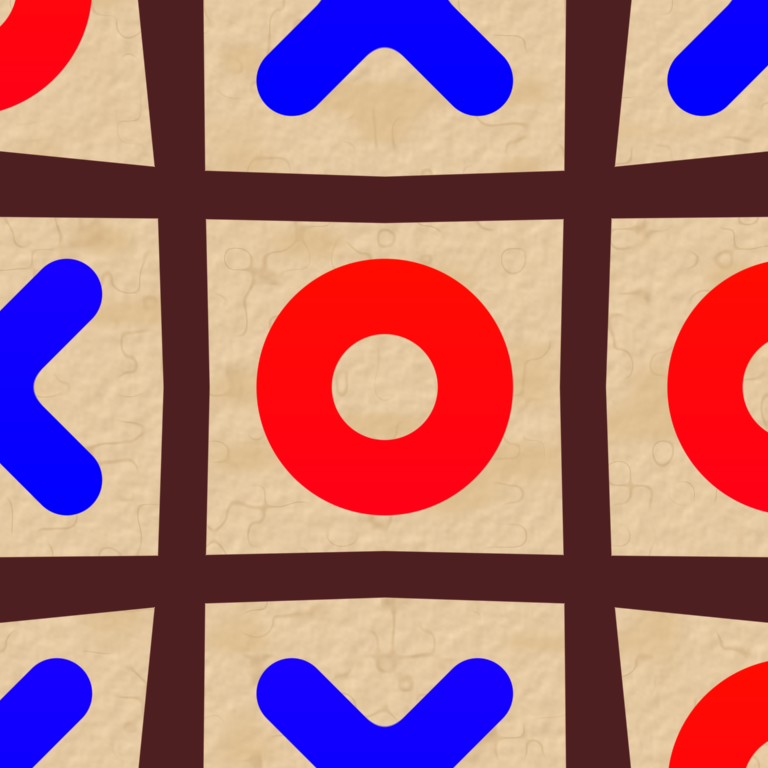
This pattern is drawn by a Shadertoy shader. Its source:

```glsl
float hash(vec2 p) {
    return fract(sin(dot(p, vec2(127.1, 311.7))) * 43758.5453);
}

float noise(vec2 p) {
    vec2 i = floor(p), f = fract(p);
    f = f * f * (3.0 - 2.0 * f);
    return mix(mix(hash(i), hash(i + vec2(1, 0)), f.x),
               mix(hash(i + vec2(0, 1)), hash(i + vec2(1, 1)), f.x), f.y);
}

float fbm(vec2 p) {
    float sum = 0.0, amp = 0.5;
    for (int i = 0; i < 3; i++) {
        sum += amp * noise(p);
        p = p * 2.03 + 17.3;
        amp *= 0.5;
    }
    return sum;
}

vec3 paper(vec2 p) {
    // Embossed fibres, thin broken creases and soft wide stains
    float relief = fbm(p * 55.0) - fbm(p * 55.0 + vec2(-0.25, 0.3));
    float crease = smoothstep(0.07, 0.0, abs(noise(p * 36.0 + 5.0) - 0.5))
                 * smoothstep(0.4, 0.7, noise(p * 24.0 + 40.0));
    float stain = smoothstep(0.62, 0.92, noise(p * vec2(11, 21) + 8.0));
    vec3 color = vec3(0.897, 0.787, 0.632) + 0.13 * relief - crease * vec3(0.05, 0.06, 0.07);
    return mix(color, vec3(0.84, 0.71, 0.51), 0.5 * stain);
}

float segment(vec2 p, vec2 tip) {
    return length(p - tip * clamp(dot(p, tip) / dot(tip, tip), -1.0, 1.0));
}

float smoothMin(float a, float b, float k) {
    float h = max(k - abs(a - b), 0.0) / k;
    return min(a, b) - 0.25 * h * h * k;
}

float cross45(vec2 p) {
    return smoothMin(segment(p, vec2(0.121)), segment(p, vec2(0.121, -0.121)), 0.036) - 0.046;
}

float ring(vec2 p) {
    return abs(length(p) - 0.118) - 0.049;
}

// Grid bars whose two edges bend apart away from the middle
float gridBars(vec2 p) {
    vec2 q = abs(p);
    vec2 nearPart = min(q.yx, 0.255), farPart = max(q.yx - 0.255, 0.0);
    vec2 inner = vec2(0.228, 0.2135) + 0.022 * nearPart + 0.01 * farPart;
    vec2 outer = vec2(0.288, 0.274) + 0.033 * nearPart + 0.1 * farPart;
    vec2 bar = max(inner - q, q - outer);
    return min(bar.x, bar.y);
}

float coverage(float d) {
    float w = 1.0 / iResolution.y;
    return smoothstep(w, -w, d);
}

void mainImage(out vec4 fragColor, in vec2 fragCoord) {
    vec2 p = (fragCoord - 0.5 * iResolution.xy) / iResolution.y - vec2(0.001, -0.004);

    // Cell index from -1 to 1 on each axis; left corners sit further out
    vec2 cell = sign(p) * step(vec2(0.258, 0.246), abs(p));
    vec2 center = cell * vec2(0.535, 0.52);
    center.x += 0.013 * min(cell.x, 0.0) * abs(cell.y);
    vec2 local = p - center;

    // Rings fill the falling diagonal and the middle right cell
    bool isRing = abs(cell.x + cell.y) < 0.5 || (cell.x > 0.5 && abs(cell.y) < 0.5);
    float mark = isRing ? ring(local) : cross45(local);
    float height = clamp(local.y / 0.334 + 0.5, 0.0, 1.0);
    vec3 ink = isRing ? mix(vec3(1.0, 0.0, 0.09), vec3(1.0, 0.045, 0.0), height)
                      : mix(vec3(0.0, 0.0, 1.0), vec3(0.09, 0.0, 1.0), height);

    vec3 color = mix(paper(p), ink, coverage(mark));
    color = mix(color, vec3(0.305, 0.122, 0.127), coverage(gridBars(p)));
    fragColor = vec4(color, 1.0);
}
```
